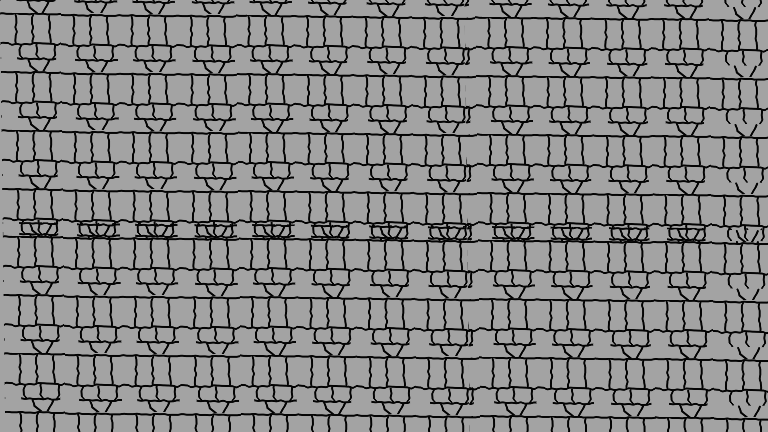
This pattern is drawn by a Shadertoy shader. Its source:

```glsl
const float VIEW_HEIGHT = 432.0;   // layout units down the canvas
const float PERIOD = 58.5;         // tile size
const float HALF_LINE = 1.0;
const vec2 SKEW = vec2(0.012, 0.0085);
const vec2 SEAM_SHIFT = vec2(5.0, -11.0);
const vec3 GROUND = vec3(0.64);
const vec3 INK = vec3(0.015);

float hash(vec2 p) {
    return fract(sin(dot(p, vec2(127.1, 311.7))) * 43758.5);
}

// Smooth noise in -1..1 that wraps once per tile
float wobble(float t, float seed) {
    float cells = 13.0;
    float x = t / PERIOD * cells;
    float i = floor(x);
    float a = hash(vec2(mod(i, cells), seed));
    float b = hash(vec2(mod(i + 1.0, cells), seed));
    return mix(a, b, smoothstep(0.0, 1.0, x - i)) * 2.0 - 1.0;
}

// Line at a given offset, limited to the range from..to along its length
float stroke(float offset, float along, float from, float to) {
    return max(abs(offset) - HALF_LINE, max(from - along, along - to));
}

float segment(vec2 p, vec2 a, vec2 b) {
    vec2 ab = b - a;
    float t = clamp(dot(p - a, ab) / dot(ab, ab), 0.0, 1.0);
    return length(p - a - ab * t) - HALF_LINE;
}

// One tile: tall cells, short bricks, then loose slanted pieces
float tile(vec2 p, vec2 id) {
    p += (vec2(hash(id.xx), hash(id.xx + 7.0)) - 0.5) * vec2(1.0, 1.2);

    // Courses
    float d = stroke(p.y - 0.6 * wobble(p.x, 1.0), p.x, -9.0, 70.0);
    d = min(d, stroke(p.y - 30.0 - 1.1 * wobble(p.x, 2.0), p.x, -9.0, 70.0));
    if (id.x < 12.0) {
        float end = 52.0 + 5.0 * hash(id.xx + 3.0);
        d = min(d, stroke(p.y - 45.0 - 0.7 * wobble(p.x, 3.0), p.x, 14.0, end));
    }

    // Uprights
    for (int i = 0; i < 3; i++) {
        float k = float(i);
        float tall = 13.0 + 17.0 * k + 0.9 * wobble(p.y, 4.0 + k);
        float brick = 18.0 + 16.5 * k + 1.8 * wobble(p.y, 8.0 + k);
        d = min(d, stroke(p.x - tall, p.y, 0.0, 30.0));
        d = min(d, stroke(p.x - brick, p.y, 30.0, 45.0));
    }

    // Bent and slanted pieces
    p.x += 0.5 * wobble(p.y, 12.0);
    d = min(d, segment(p, vec2(25.0, 46.0), vec2(27.0, 52.0)));
    d = min(d, segment(p, vec2(27.0, 52.0), vec2(35.0, 58.0)));
    return min(d, segment(p, vec2(46.0, 46.0), vec2(40.0, 58.0)));
}

// Endless grid of tiles, shifted as one sheet
float sheet(vec2 p, vec2 shift) {
    float margin = 1.6;
    vec2 q = p - shift - vec2(2.0, 14.0 - margin);
    vec2 id = floor(q / PERIOD);
    return tile(q - id * PERIOD - vec2(0.0, margin), id);
}

void mainImage(out vec4 fragColor, in vec2 fragCoord) {
    float pixel = VIEW_HEIGHT / iResolution.y;
    vec2 p = vec2(fragCoord.x, iResolution.y - fragCoord.y) * pixel;
    p -= SKEW * p.yx;

    // Four sheets overlap slightly along the two seams
    float d = 1e3;
    for (int i = 0; i < 4; i++) {
        vec2 side = vec2(i % 2, i / 2);
        vec2 low = mix(vec2(0.0, -50.0), vec2(464.5, 222.0), side);
        vec2 high = mix(vec2(468.0, 238.0), vec2(1e4), side);
        vec2 outside = max(low - p, p - high);
        float clipped = max(outside.x, outside.y);
        d = min(d, max(sheet(p, SEAM_SHIFT * side), clipped));
    }

    float ink = 1.0 - smoothstep(-0.5 * pixel, 0.5 * pixel, d);
    fragColor = vec4(mix(GROUND, INK, ink), 1.0);
}
```
